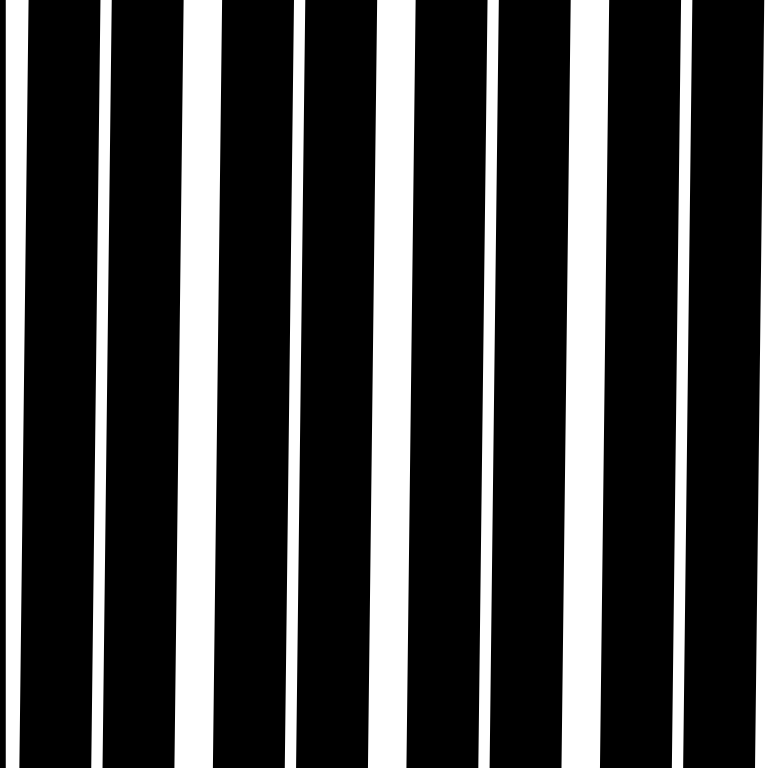
Reproduce this pattern procedurally as a WebGL 2 fragment shader.

```glsl
#version 300 es
precision highp float;
// Pairs of wide black bars on white, leaning slightly to the right.
// Each repeat holds two bars with a narrow gap; wide gaps part the pairs.
// A thin upright black strip runs down the left border.

#define PERIOD 0.2520        // width of one repeat
#define PAIR_START 0.0312    // left edge of the first pair at mid height
#define BAR_WIDTH 0.0936
#define BAR_SPACING 0.1083   // left edge to left edge within a pair
#define LEAN 0.0120          // sideways shift from bottom to top
#define BORDER_WIDTH 0.0075
#define INK vec3(0.0)
#define PAPER vec3(1.0)

uniform vec2 u_resolution;
out vec4 fragColor;

// Signed distance to a bar starting at left; negative inside.
float barDistance(float x, float left) {
    return abs(x - left - 0.5 * BAR_WIDTH) - 0.5 * BAR_WIDTH;
}

// Pixel coverage from a signed distance.
float coverage(float dist, float pixel) {
    return clamp(0.5 - dist / pixel, 0.0, 1.0);
}

void main() {
    vec2 uv = gl_FragCoord.xy / u_resolution;
    float pixel = 1.0 / u_resolution.x;

    // Shear the canvas, then fold it into one repeat centred on its pair.
    float pairCentre = 0.5 * (BAR_SPACING + BAR_WIDTH);
    float sheared = uv.x - LEAN * (uv.y - 0.5) - PAIR_START - pairCentre;
    float local = (fract(sheared / PERIOD + 0.5) - 0.5) * PERIOD + pairCentre;

    // Two bars per repeat, plus the upright border.
    float bars = min(barDistance(local, 0.0), barDistance(local, BAR_SPACING));
    float border = uv.x - BORDER_WIDTH;
    float ink = coverage(min(bars, border), pixel);

    fragColor = vec4(mix(PAPER, INK, ink), 1.0);
}
```
